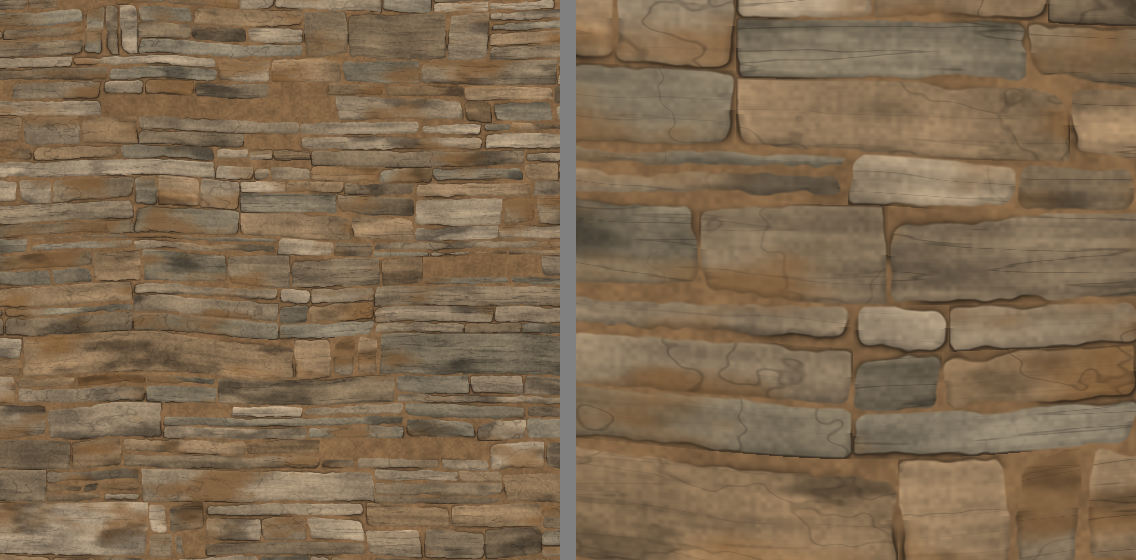
Left, the full canvas; right, a detail of the centre.
A three.js fragment shader for this texture:

```glsl
varying vec2 vUv;

float hash(vec2 p) {
  return fract(sin(dot(p, vec2(127.1, 311.7))) * 43758.5453);
}

float noise(vec2 p) {
  vec2 i = floor(p), f = fract(p);
  f = f * f * (3.0 - 2.0 * f);
  return mix(mix(hash(i), hash(i + vec2(1.0, 0.0)), f.x),
             mix(hash(i + vec2(0.0, 1.0)), hash(i + 1.0), f.x), f.y);
}

float fbm(vec2 p) {
  float sum = 0.0, amp = 0.533;
  for (int i = 0; i < 4; i++) {
    sum += amp * noise(p);
    p = mat2(1.98, 0.16, -0.16, 1.98) * p + 17.3;
    amp *= 0.5;
  }
  return sum;
}

// Jittered joint position; the two ends of a span stay fixed
float joint(float i, float n, float seed) {
  float inner = step(0.5, i) * step(i, n - 0.5);
  return i + inner * 0.75 * (hash(vec2(i + 3.7, seed)) - 0.5);
}

// Cuts a span into n uneven parts: start, end and index of the part at t
vec3 split(float t, vec2 span, float n, float seed) {
  float size = (span.y - span.x) / n;
  t = (t - span.x) / size;
  float i = clamp(floor(t), 0.0, n - 1.0);
  if (t < joint(i, n, seed)) i -= 1.0;
  else if (t > joint(i + 1.0, n, seed)) i += 1.0;
  i = clamp(i, 0.0, n - 1.0);
  return vec3(span.x + size * vec2(joint(i, n, seed), joint(i + 1.0, n, seed)), i);
}

float box(vec2 p, vec2 halfSize, float radius) {
  vec2 q = abs(p) - halfSize + radius;
  return length(max(q, 0.0)) + min(max(q.x, q.y), 0.0) - radius;
}

// Signed distance to the stone in this cell; id and local position go out
float stoneShape(vec2 p, out vec2 id, out vec2 local) {
  vec3 course = split(p.y, vec2(-0.1, 1.1), 19.0, 2.3);
  float start = -0.1 - 0.3 * hash(vec2(course.z, 8.1));
  vec3 block = split(p.x, vec2(start, start + 1.5), 5.0, course.z + 11.0);
  vec2 key = vec2(course.z * 7.3, block.z * 5.1);

  float layers = 1.0 + floor(hash(key) * min(46.0 * (course.y - course.x), 3.4));
  vec3 layer = split(p.y, course.xy, layers, key.x + key.y + 31.0);
  key.x += layer.z * 1.7;
  float pieces = 1.0 + floor(hash(key + 4.4) * 2.8);
  vec3 piece = split(p.x, block.xy, pieces, key.x + key.y * 1.9 + 57.0);
  id = key + vec2(0.0, piece.z * 1.3);

  vec2 halfSize = 0.5 * vec2(piece.y - piece.x, layer.y - layer.x);
  local = p - 0.5 * vec2(piece.x + piece.y, layer.x + layer.y);
  float cell = box(local, halfSize, 0.0);

  // Tilted, tapered block with a chipped outline
  float gap = 0.0012 + 0.0035 * pow(hash(id + 1.1), 2.0);
  vec2 q = local, along = local / halfSize;
  q.y += (hash(id + 2.2) - 0.5) * 0.35 * halfSize.y * along.x;
  q.x += (hash(id + 3.3) - 0.5) * 0.008 * along.y;
  halfSize.y *= 1.0 + (hash(id + 5.5) - 0.5) * 0.3 * along.x;
  float d = box(q, halfSize - gap, min(0.006, halfSize.y * 0.45));
  d += 0.004 * (noise(p * 45.0) - 0.5) + 0.0025 * (noise(p * 130.0) - 0.5);
  d = max(d, cell + 0.0008);
  return hash(id + 6.6) < 0.035 ? max(d, 0.008) : d;
}

vec3 stoneColor(vec2 p, vec2 id, vec2 local, float d) {
  vec2 s = p + id * 0.37;
  float kind = hash(id + 7.7), rough = hash(id + 8.8);
  vec3 col = mix(vec3(0.46, 0.39, 0.30), vec3(0.66, 0.585, 0.485), hash(id + 9.9));
  col = mix(col, vec3(0.47, 0.44, 0.37), 0.6 * step(0.76, kind));
  col = mix(col, vec3(0.55, 0.42, 0.28), 0.5 * step(kind, 0.2));

  // Strata, mottling and fine grain
  float strata = fbm(s * vec2(9.0, 110.0));
  float mottle = fbm(s * vec2(16.0, 28.0));
  col *= 1.0 + mix(0.2, 0.55, rough) * (strata - 0.5) + 0.5 * (mottle - 0.5)
       + 0.14 * (noise(p * 310.0) - 0.5);

  // Rust stains and dark weathering
  float rust = smoothstep(0.54, 0.76, fbm(s * vec2(8.0, 19.0) + 9.0));
  col = mix(col, vec3(0.49, 0.34, 0.19), 0.65 * rust);
  col *= 1.0 - 0.3 * smoothstep(0.55, 0.75, fbm(s * vec2(11.0, 26.0) + 40.0));

  // Cleavage lines and broken facets
  float cleave = smoothstep(0.025, 0.0, abs(fbm(s * vec2(5.0, 75.0) + 5.0) - 0.5));
  float crease = smoothstep(0.018, 0.0, abs(fbm(s * vec2(15.0, 24.0) + 70.0) - 0.5));
  col *= 1.0 - 0.22 * rough * cleave - 0.2 * (1.0 - rough) * crease;

  // Light upper rim, shaded lower rim
  float rim = smoothstep(0.005, 0.0, -d);
  return col * (1.0 + rim * (local.y > 0.0 ? 0.05 : -0.14));
}

void main() {
  vec2 p = vUv;
  p.y += 0.018 * (noise(vUv * vec2(4.0, 5.0) + 3.0) - 0.5)
       + 0.005 * (noise(vUv * vec2(14.0, 9.0)) - 0.5);
  vec2 id, local;
  float d = stoneShape(p, id, local);

  // Sandy mortar with broken dark shadow lines beside the stones
  vec3 mortar = vec3(0.49, 0.375, 0.255)
              * (0.8 + 0.3 * fbm(p * 55.0) + 0.16 * noise(p * 280.0));
  float shadow = smoothstep(0.42, 0.7, noise(p * vec2(14.0, 32.0) + 21.0));
  shadow *= exp(-max(d, 0.0) / 0.002) * (local.y < 0.0 ? 0.75 : 0.45);
  mortar *= 1.0 - shadow;

  vec3 col = mix(mortar, stoneColor(p, id, local, d), smoothstep(0.001, -0.001, d));
  col *= 0.94 + 0.12 * fbm(vUv * 5.0 + 13.0);
  gl_FragColor = vec4(col, 1.0);
}
```
